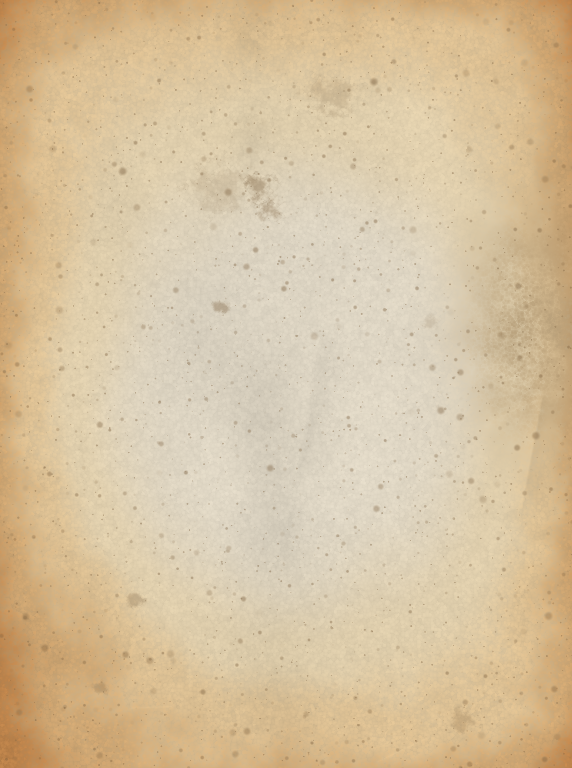
Reproduce this texture procedurally as a Shadertoy shader.

```glsl
// Aged blank paper: pale worn centre, scorched borders, stains, creases and fine grain.

const vec3 PALE  = vec3(0.865, 0.832, 0.762);
const vec3 CREAM = vec3(0.875, 0.808, 0.675);
const vec3 SAND  = vec3(0.860, 0.750, 0.575);
const vec3 TAN   = vec3(0.800, 0.645, 0.445);
const vec3 RUST  = vec3(0.735, 0.510, 0.290);
const vec3 UMBER = vec3(0.690, 0.600, 0.460);
const vec3 INK   = vec3(0.480, 0.370, 0.240);

const vec2 HEART = vec2(0.52, 0.49);       // centre of the pale area
const vec2 HEART_SIZE = vec2(0.42, 0.37);
const float GRAIN_SCALE = 230.0;           // grain cells per sheet height
const float GRAIN_DEPTH = 0.055;
const float SPECK_DEPTH = 0.42;

// Soft tonal patches: centre, radius, signed shade (positive darkens)
const vec4 PATCHES[10] = vec4[10](
    vec4(0.435, 0.95, 0.030, 0.040), vec4(0.440, 0.82, 0.026, 0.045),
    vec4(0.460, 0.46, 0.050, 0.055), vec4(0.475, 0.32, 0.045, 0.040),
    vec4(0.350, 0.56, 0.050, 0.030), vec4(0.200, 0.72, 0.040, 0.025),
    vec4(0.395, 0.39, 0.045, -0.030), vec4(0.620, 0.40, 0.080, -0.025),
    vec4(0.760, 0.80, 0.070, -0.018), vec4(0.470, 0.12, 0.060, 0.030));

// Ragged stains: centre, radius, strength
const vec4 STAINS[9] = vec4[9](
    vec4(0.453, 0.757, 0.019, 0.55), vec4(0.474, 0.725, 0.015, 0.55),
    vec4(0.386, 0.601, 0.011, 0.55), vec4(0.753, 0.582, 0.011, 0.22),
    vec4(0.580, 0.876, 0.032, 0.25), vec4(0.235, 0.219, 0.013, 0.40),
    vec4(0.180, 0.103, 0.012, 0.40), vec4(0.810, 0.061, 0.018, 0.32),
    vec4(0.385, 0.755, 0.040, 0.20));

vec2 hash2(vec2 p) {
    vec3 q = fract(p.xyx * vec3(0.1031, 0.1030, 0.0973));
    q += dot(q, q.yzx + 33.33);
    return fract((q.xx + q.yz) * q.zy);
}

// Cellular noise: distance to the nearest seed, and that cell's random value
vec2 cells(vec2 p) {
    vec2 base = floor(p), nearest = vec2(9.0, 0.0);
    for (int j = -1; j <= 1; j++)
    for (int i = -1; i <= 1; i++) {
        vec2 c = base + vec2(i, j);
        float d = length(c + hash2(c + 50.0) - p);
        if (d < nearest.x) nearest = vec2(d, hash2(c + 91.0).x);
    }
    return nearest;
}

// Layered, rotated sines in about -1..1
float waves(vec2 p) {
    float sum = 0.0, amp = 0.5;
    for (int i = 0; i < 5; i++) {
        p = mat2(0.8, 0.6, -0.6, 0.8) * p * 1.8 + 1.7;
        sum += amp * sin(p.x + 1.6 * sin(p.y + sum));
        amp *= 0.6;
    }
    return sum;
}

float segment(vec2 p, vec2 a, vec2 b) {
    vec2 ab = b - a;
    return length(p - a - ab * clamp(dot(p - a, ab) / dot(ab, ab), 0.0, 1.0));
}

vec3 agedColor(float t) {
    vec3 c = mix(PALE, CREAM, smoothstep(0.0, 0.34, t));
    c = mix(c, SAND, smoothstep(0.34, 0.60, t));
    c = mix(c, TAN, smoothstep(0.58, 0.90, t));
    return mix(c, RUST, smoothstep(0.88, 1.30, t));
}

void mainImage(out vec4 fragColor, in vec2 fragCoord) {
    vec2 uv = fragCoord / iResolution.xy;
    vec2 stretch = vec2(iResolution.x / iResolution.y, 1.0);
    vec2 p = uv * stretch;
    float cloud = waves(p * 4.0), mottle = waves(p * 22.0 + 3.0);
    vec2 fine = cells(p * GRAIN_SCALE), coarse = cells(p * GRAIN_SCALE * 0.45 + 17.0);
    float grain = (fine.y - 0.5) * 0.6 + (0.45 - fine.x) * 0.6 + (coarse.y - 0.5) * 0.35;

    // Ageing grows away from the heart and sharply towards each border
    float age = 0.34 * smoothstep(0.45, 1.25, length((uv - HEART) / HEART_SIZE) + 0.09 * cloud);
    age += 0.62 * exp(-uv.x / 0.10) + 0.60 * exp((uv.x - 1.0) / 0.085);
    age += 0.43 * exp((uv.y - 1.0) / 0.07) + 0.43 * exp(-uv.y / 0.09);
    age += 0.16 * exp(-dot(uv - vec2(0.14, 0.1), uv - vec2(0.14, 0.1)) / 0.025);
    float wear = smoothstep(0.25, 0.9, age);
    age += wear * (0.10 * cloud + 0.07 * mottle + 0.18 * grain);
    vec3 col = agedColor(age);

    // Grey-brown rubbing along the right side
    vec2 rub = (uv - vec2(0.94, 0.575)) / vec2(0.115, 0.15);
    col = mix(col, UMBER, clamp(exp(-dot(rub, rub)) * (0.6 + 0.8 * grain + 0.2 * mottle), 0.0, 0.9));

    // Tonal patches and slanted central folds
    float shade = 0.008 * cloud + 0.007 * mottle;
    for (int i = 0; i < 10; i++) {
        vec2 d = (uv - PATCHES[i].xy) * stretch / (PATCHES[i].z * vec2(1.0, 1.7));
        shade += PATCHES[i].w * exp(-dot(d, d) * (1.0 + 0.35 * cloud));
    }
    float fold = (uv.x - 0.545 - 0.24 * (uv.y - 0.46)) * stretch.x;
    float foldSpan = smoothstep(0.36, 0.41, uv.y) * (1.0 - smoothstep(0.49, 0.60, uv.y));
    shade += 0.045 * foldSpan * smoothstep(-0.012, 0.003, fold) * exp(-max(fold, 0.0) / 0.025);
    float lowFold = segment(p, vec2(0.495, 0.31) * stretch, vec2(0.56, 0.17) * stretch);
    shade += 0.018 * exp(-lowFold / 0.014);

    // Turned flap near the right border
    float flap = (uv.x - 0.915 - 0.25 * (uv.y - 0.349)) * stretch.x;
    float flapSpan = smoothstep(0.32, 0.37, uv.y) * (1.0 - smoothstep(0.475, 0.49, uv.y));
    shade += flapSpan * mix(-0.035, 0.035, smoothstep(-0.002, 0.002, flap)) * exp(-abs(flap) / 0.035);
    float ridge = segment(p, vec2(0.948, 0.488) * stretch, vec2(0.85, 0.445) * stretch);
    shade -= 0.025 * exp(-ridge / 0.008);

    // Faint scratches in the lower part
    float scratch = segment(p, vec2(0.332, 0.10) * stretch, vec2(0.332, 0.155) * stretch);
    scratch = min(scratch, segment(p, vec2(0.23, 0.078) * stretch, vec2(0.30, 0.08) * stretch));
    scratch = min(scratch, segment(p, vec2(0.66, 0.008) * stretch, vec2(0.75, 0.04) * stretch));
    shade -= 0.03 * exp(-scratch / 0.0015);
    col *= 1.0 - shade + GRAIN_DEPTH * grain * (1.0 + wear);

    // Ragged stains
    float ragged = waves(p * 75.0);
    for (int i = 0; i < 9; i++) {
        float d = length((uv - STAINS[i].xy) * stretch / vec2(1.1, 0.85)) / STAINS[i].z;
        float cover = smoothstep(1.15, 0.25, d + 0.5 * ragged + 0.25 * grain);
        col = mix(col, INK, STAINS[i].w * 0.65 * cover);
    }

    // Scattered specks at three sizes
    for (int i = 0; i < 3; i++) {
        float scale = 28.0 * pow(1.9, float(i));
        vec2 speck = cells(p * scale + float(i) * 31.0);
        float size = mix(0.09, 0.20, fract(speck.y * 57.0));
        float dot0 = smoothstep(size, size * 0.3, speck.x) * step(0.68, speck.y);
        col = mix(col, INK, dot0 * SPECK_DEPTH * fract(speck.y * 23.0));
    }
    fragColor = vec4(clamp(col, 0.0, 1.0), 1.0);
}
```
